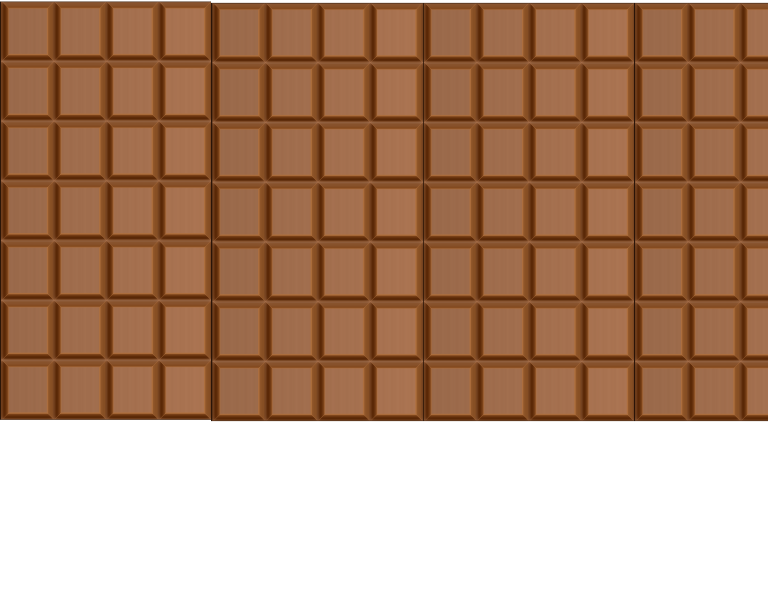
This pattern is drawn by a Shadertoy shader. Its source:

```glsl
// Draws a row of moulded chocolate bars, each 4 by 7 bevelled blocks, above a white band.

const vec2 BLOCKS = vec2(4.0, 7.0);
const vec2 BLOCK = vec2(0.0873, 0.0996);   // block size, canvas height = 1
const float BAR_PITCH = 0.3523;
const float MARGIN = 0.0030;               // left rim of each bar
const float BAR_TOP = 0.9975;
const float BAR_DROP = 0.0022;             // bars after the first sit lower
const float BEVEL = 0.0112;

const vec3 PAPER = vec3(1.0);
const vec3 FACE_DARK = vec3(0.60, 0.41, 0.29);
const vec3 FACE_LIGHT = vec3(0.67, 0.455, 0.32);
const vec3 SHADE = vec3(0.35, 0.155, 0.025);
const vec3 BROWN = vec3(0.51, 0.28, 0.11);
const vec3 GROOVE = vec3(0.54, 0.34, 0.20);
const vec3 RIM = vec3(0.69, 0.44, 0.24);
const vec3 OUTLINE = vec3(0.16, 0.08, 0.03);

// Three-stop ramp from the face edge (0) through the slope to the groove (1).
vec3 ramp(vec3 inner, vec3 slope, vec3 outer, float t) {
    vec3 c = mix(inner, slope, smoothstep(0.0, 0.6, t));
    return mix(c, outer, smoothstep(0.65, 1.0, t));
}

// Faint vertical streaks from layered sines.
float streaks(float x) {
    return 0.6 * sin(x * 410.0) + 0.4 * sin(x * 930.0 + 1.7);
}

// Antialiased line of the given half width around d = 0.
float line(float d, float halfWidth, float aa) {
    return 1.0 - smoothstep(halfWidth - aa, halfWidth + aa, abs(d));
}

// One block; p is measured from its upper left corner, y downwards.
vec3 block(vec2 p, vec3 faceColour, float aa) {
    vec2 edge = min(p, BLOCK - p);
    vec2 t = clamp(1.0 - edge / BEVEL, -9.0, 1.0);
    float soft = aa / BEVEL;
    bvec2 nearSide = lessThan(p, 0.5 * BLOCK);

    // Side bevels: left in shade, right lit. Caps: top lit, bottom in shade.
    vec3 side = nearSide.x
        ? ramp(BROWN, SHADE, mix(SHADE, GROOVE, 0.45), t.x)
        : ramp(vec3(0.58, 0.35, 0.17), vec3(0.53, 0.31, 0.14), mix(SHADE, GROOVE, 0.55), t.x);
    vec3 cap = nearSide.y
        ? ramp(BROWN, vec3(0.53, 0.32, 0.17), vec3(0.56, 0.37, 0.24), t.y)
        : ramp(BROWN, SHADE, GROOVE, t.y);

    // Mitred corners with a pale ridge and a glint where grooves cross.
    float mitre = t.y - t.x;
    vec3 colour = mix(side, cap, smoothstep(-soft, soft, mitre));
    colour = mix(colour, RIM, 0.35 * line(mitre * BEVEL, 0.0008, aa));
    colour = mix(colour, FACE_LIGHT, 0.75 * exp(-length(edge) / 0.0028));

    // Flat face and its bright rim, stronger on the lit sides.
    float inside = min(edge.x, edge.y) - BEVEL;
    colour = mix(colour, faceColour, smoothstep(-aa, aa, inside));
    bool rimNear = mitre > 0.0 ? nearSide.y : nearSide.x;
    float rimStrength = rimNear ? 0.4 : 0.8;
    return mix(colour, RIM, rimStrength * line(inside, 0.0012, aa));
}

// One bar; p is measured from its upper left corner, y downwards.
vec3 bar(vec2 p, float aa) {
    vec2 q = p - vec2(MARGIN, 0.0);
    vec2 id = clamp(floor(q / BLOCK), vec2(0.0), BLOCKS - 1.0);
    float across = clamp(p.x / BAR_PITCH, 0.0, 1.0);
    vec3 faceColour = mix(FACE_DARK, FACE_LIGHT, across) + 0.006 * streaks(p.x);
    vec3 colour = block(q - id * BLOCK, faceColour, aa);

    // Dark outline along the left, top and bottom edges.
    float height = BLOCK.y * BLOCKS.y;
    float outline = line(p.x, 0.0016, aa);
    outline = max(outline, 0.7 * line(p.y, 0.0012, aa));
    outline = max(outline, 0.6 * line(p.y - height, 0.0012, aa));
    return mix(colour, OUTLINE, outline);
}

void mainImage(out vec4 fragColor, in vec2 fragCoord) {
    vec2 uv = fragCoord / iResolution.y;
    float aa = 0.6 / iResolution.y;

    float index = floor(uv.x / BAR_PITCH);
    float top = BAR_TOP - BAR_DROP * step(0.5, index);
    vec2 p = vec2(uv.x - index * BAR_PITCH, top - uv.y);

    float height = BLOCK.y * BLOCKS.y;
    float coverage = smoothstep(-aa, aa, min(p.y, height - p.y));
    fragColor = vec4(mix(PAPER, bar(p, aa), coverage), 1.0);
}
```
